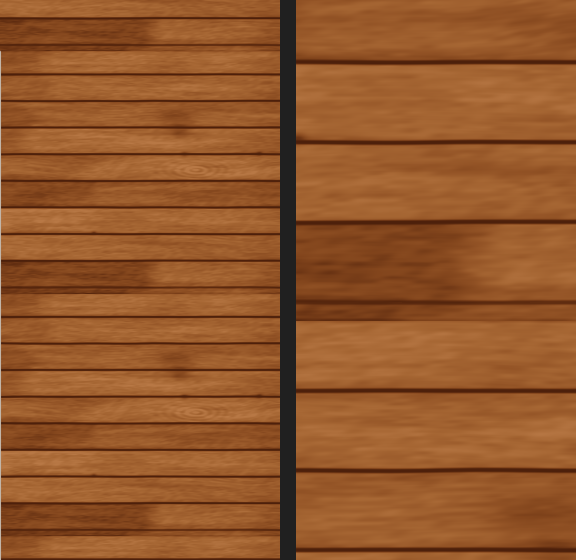
Left, the full canvas; right, a detail of the centre.
Reproduce this texture procedurally as a Shadertoy shader.

```glsl
// Lengths are in canvas widths, y runs downward from the top
const float TILE_HEIGHT = 0.866;
const float TILE_START  = 0.1823;
const float FIRST_GAP   = 0.0833;
const float PLANK_PITCH = 0.0951;
const float LAST_GAP    = 8.0;
const float GAP_WIDTH   = 0.0032;
const float SHADOW_SIZE = 0.009;
const float EDGE_WIDTH  = 0.004;
const float MOTTLE      = 1.7;
const float GRAIN       = 1.9;
const float PORES       = 0.8;
const vec3  EDGE_COLOR  = vec3(0.76, 0.71, 0.66);

// Wood shades from dark to light
const vec3 SHADES[6] = vec3[6](
    vec3(0.29, 0.12, 0.04), vec3(0.40, 0.19, 0.07), vec3(0.51, 0.27, 0.11),
    vec3(0.58, 0.33, 0.15), vec3(0.65, 0.40, 0.20), vec3(0.72, 0.47, 0.27));

// Per plank: left tone, right tone, x where they meet
const vec3 PLANKS[10] = vec3[10](
    vec3(3.3, 4.0, 0.12), vec3(3.2, 3.8, 0.20), vec3(3.0, 3.7, 0.12),
    vec3(3.0, 4.1, 0.12), vec3(3.4, 4.2, 0.30), vec3(2.6, 3.3, 0.34),
    vec3(4.4, 4.2, 0.60), vec3(4.1, 3.8, 0.45), vec3(2.1, 3.6, 0.55),
    vec3(2.0, 3.1, 0.50));

// Stains and knots: centre, radius, depth
const vec4 KNOTS[5] = vec4[5](
    vec4(0.635, 0.247, 0.045, 1.3), vec4(0.640, 0.290, 0.022, 1.2),
    vec4(0.660, 0.369, 0.010, 2.4), vec4(0.925, 0.365, 0.009, 2.0),
    vec4(0.335, 0.648, 0.008, 1.8));
const vec2 SWIRL_CENTER = vec2(0.70, 0.425);

float hash(vec2 p) {
    return fract(sin(dot(p, vec2(127.1, 311.7))) * 43758.5453);
}

float noise(vec2 p) {
    vec2 i = floor(p), f = fract(p);
    f = f * f * (3.0 - 2.0 * f);
    return mix(mix(hash(i), hash(i + vec2(1, 0)), f.x),
               mix(hash(i + vec2(0, 1)), hash(i + vec2(1, 1)), f.x), f.y);
}

float fbm(vec2 p) {
    float sum = 0.0, amp = 0.5;
    for (int i = 0; i < 4; i++) {
        sum += amp * noise(p);
        p = p * 2.03 + 11.7;
        amp *= 0.5;
    }
    return sum / 0.9375;
}

vec3 woodColor(float tone) {
    tone = clamp(tone, 0.0, 5.0);
    int i = min(int(tone), 4);
    return mix(SHADES[i], SHADES[i + 1], tone - float(i));
}

// Tone of the bare wood at a point of the tile
float woodTone(vec2 p, int plank) {
    vec3 board = PLANKS[plank];
    vec2 q = p + vec2(float(plank) * 7.3, 0.0);
    float mottle = fbm(q * vec2(5.0, 17.0)) - 0.5;
    q.y += 0.025 * noise(q * vec2(4.0, 12.0));
    float grain = fbm(q * vec2(4.0, 75.0)) - 0.5;
    float pores = noise(vec2(q.x * 50.0 + q.y * 60.0, q.y * 190.0)) - 0.5;

    float meet = smoothstep(-0.05, 0.05, p.x - board.z + 0.12 * mottle);
    float tone = mix(board.x, board.y, meet);
    tone += MOTTLE * mottle + GRAIN * grain + PORES * pores;
    tone -= 0.5 * smoothstep(0.85, 1.0, p.x);

    for (int i = 0; i < 5; i++) {
        vec2 d = (p - KNOTS[i].xy) / KNOTS[i].z;
        d += 0.8 * mottle;
        tone -= KNOTS[i].w * exp(-dot(d * d, vec2(0.6, 1.4)));
    }

    // Curved grain beside the knot
    if (plank == 4) {
        float r = length((p - SWIRL_CENTER) * vec2(1.0, 3.0));
        tone += 0.5 * sin(r * 210.0 + 6.0 * mottle) * exp(-r * r * 90.0);
    }
    return tone;
}

void mainImage(out vec4 fragColor, in vec2 fragCoord) {
    float px = 1.0 / iResolution.x;
    vec2 canvas = vec2(fragCoord.x, iResolution.y - fragCoord.y) * px;
    vec2 p = vec2(canvas.x, mod(canvas.y - TILE_START, TILE_HEIGHT));

    // Plank and nearest gap
    float row = (p.y - FIRST_GAP) / PLANK_PITCH;
    int plank = int(clamp(floor(row) + 1.0, 0.0, LAST_GAP + 1.0));
    float gap = clamp(floor(row + 0.5), 0.0, LAST_GAP);
    float d = p.y - FIRST_GAP - gap * PLANK_PITCH;
    d += 0.0015 * (noise(vec2(p.x * 9.0, gap * 5.0)) - 0.5);
    float strength = gap == LAST_GAP ? 0.75 : 1.0;

    // Shaded plank edges, then the dark gap
    float tone = woodTone(p, plank);
    tone -= (d < 0.0 ? 1.3 : 0.6) * strength * exp(-abs(d) / SHADOW_SIZE);
    float line = 1.0 - smoothstep(GAP_WIDTH * 0.3, GAP_WIDTH + px, abs(d));
    tone = mix(tone, 0.1, line * strength);

    // Faint seam where the tile restarts
    float seam = min(p.y, TILE_HEIGHT - p.y);
    tone -= 0.9 * (1.0 - smoothstep(0.0, 0.003 + px, seam));
    vec3 color = woodColor(tone);

    // Pale strip on the left side
    float strip = 1.0 - smoothstep(EDGE_WIDTH - 0.5 * px, EDGE_WIDTH + 0.5 * px, p.x);
    strip *= smoothstep(-px, px, canvas.y - TILE_START);
    fragColor = vec4(mix(color, EDGE_COLOR, strip), 1.0);
}
```
